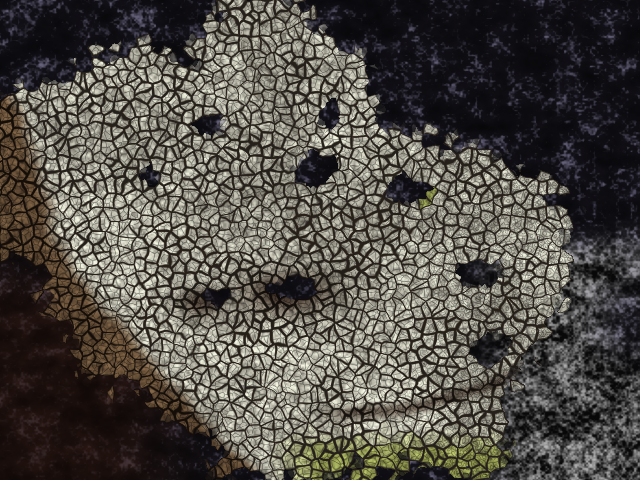
This texture is drawn by a Shadertoy shader. Its source:

```glsl
const int OUTLINE_COUNT = 19;
const vec2 OUTLINE[OUTLINE_COUNT] = vec2[OUTLINE_COUNT](
    vec2(-0.05, 0.76), vec2(0.05, 0.82), vec2(0.25, 0.91), vec2(0.40, 0.89),
    vec2(0.45, 1.03), vec2(0.57, 1.01), vec2(0.74, 0.89), vec2(0.81, 0.72),
    vec2(0.95, 0.70), vec2(1.09, 0.65), vec2(1.19, 0.54), vec2(1.16, 0.36),
    vec2(1.08, 0.22), vec2(1.04, 0.02), vec2(0.50, 0.01), vec2(0.26, 0.20),
    vec2(0.17, 0.22), vec2(0.11, 0.38), vec2(-0.05, 0.57));

// Bare pockets: centre and radii
const int POCKET_COUNT = 9;
const vec4 POCKETS[POCKET_COUNT] = vec4[POCKET_COUNT](
    vec4(0.65, 0.65, 0.050, 0.038), vec4(0.61, 0.40, 0.055, 0.030),
    vec4(0.45, 0.38, 0.032, 0.020), vec4(0.43, 0.74, 0.035, 0.025),
    vec4(0.69, 0.77, 0.025, 0.040), vec4(1.02, 0.27, 0.040, 0.025),
    vec4(1.00, 0.43, 0.035, 0.025), vec4(0.85, 0.61, 0.050, 0.030),
    vec4(0.31, 0.64, 0.018, 0.030));

float hash(vec2 p) {
    return fract(sin(dot(p, vec2(127.1, 311.7))) * 43758.5453);
}

vec2 hash2(vec2 p) {
    return vec2(hash(p), hash(p + 57.3));
}

float noise(vec2 p) {
    vec2 i = floor(p), f = fract(p);
    f = f * f * (3.0 - 2.0 * f);
    return mix(mix(hash(i), hash(i + vec2(1, 0)), f.x),
               mix(hash(i + vec2(0, 1)), hash(i + vec2(1, 1)), f.x), f.y);
}

float fbm(vec2 p) {
    float sum = 0.0, amp = 0.5;
    for (int i = 0; i < 4; i++) {
        sum += amp * noise(p);
        p = mat2(1.6, 1.2, -1.2, 1.6) * p + 7.1;
        amp *= 0.5;
    }
    return sum / 0.9375;
}

// Cell centre (xy), distance to border (z), distance to centre (w)
vec4 cells(vec2 p) {
    vec2 base = floor(p), nearest = vec2(0);
    float best = 9.0, border = 9.0;
    for (int k = 0; k < 9; k++) {
        vec2 g = base + vec2(k % 3 - 1, k / 3 - 1);
        vec2 r = g + hash2(g) - p;
        if (dot(r, r) < best) { best = dot(r, r); nearest = r; }
    }
    for (int k = 0; k < 25; k++) {
        vec2 g = base + vec2(k % 5 - 2, k / 5 - 2);
        vec2 r = g + hash2(g) - p, d = r - nearest;
        if (dot(d, d) > 1e-4) border = min(border, dot(0.5 * (r + nearest), normalize(d)));
    }
    return vec4(p + nearest, border, sqrt(best));
}

// Signed distance to the outline, negative inside
float outlineDistance(vec2 p) {
    float d = 9.0, side = 1.0;
    for (int i = 0, j = OUTLINE_COUNT - 1; i < OUTLINE_COUNT; j = i, i++) {
        vec2 e = OUTLINE[j] - OUTLINE[i], w = p - OUTLINE[i];
        d = min(d, length(w - e * clamp(dot(w, e) / dot(e, e), 0.0, 1.0)));
        bvec3 c = bvec3(p.y >= OUTLINE[i].y, p.y < OUTLINE[j].y, e.x * w.y > e.y * w.x);
        if (all(c) || all(not(c))) side = -side;
    }
    return side * d;
}

float blob(vec2 p, vec2 centre, vec2 radii) {
    vec2 q = (p - centre) / radii;
    return exp(-dot(q, q));
}

float pocketMask(vec2 p) {
    float m = 0.0;
    for (int i = 0; i < POCKET_COUNT; i++)
        m = max(m, blob(p, POCKETS[i].xy, POCKETS[i].zw));
    return m;
}

vec3 rockColor(vec2 p, float grain) {
    float sun = smoothstep(0.94, 1.12, p.x) * smoothstep(0.60, 0.46, p.y + 0.1 * fbm(p * 9.0));
    sun *= 1.0 - 0.9 * blob(p, vec2(1.32, 0.33), vec2(0.09, 0.10));
    float patches = fbm(p * vec2(22.0, 30.0));
    float fleck = smoothstep(0.50, 0.85, 0.5 * patches + 0.5 * grain);
    float warm = smoothstep(0.5, 0.2, p.x) * smoothstep(0.6, 0.3, p.y);
    vec3 shade = mix(vec3(0.055, 0.05, 0.07), vec3(0.10, 0.055, 0.045), warm);
    shade = shade * (0.4 + 1.3 * patches) + fleck * vec3(0.32, 0.31, 0.38) * (1.0 - 0.7 * warm);
    vec3 lit = vec3(0.68, 0.68, 0.68) * smoothstep(0.28, 0.82, 0.5 * patches + 0.5 * grain);
    return mix(shade, lit + 0.03, sun);
}

vec3 lichenColor(vec2 p, vec2 centre, float grain, float tint) {
    float tone = 0.72 + 0.85 * (grain - 0.5) + 0.16 * (tint - 0.5) + 0.55 * (fbm(p * 7.0) - 0.5);
    vec3 color = mix(vec3(0.30, 0.28, 0.25), vec3(0.90, 0.90, 0.83), clamp(tone, 0.0, 1.1));
    float green = smoothstep(0.11, 0.05, centre.y) * smoothstep(0.55, 0.68, centre.x);
    green = max(green, step(0.45, blob(centre, vec2(0.87, 0.60), vec2(0.03, 0.02))));
    return mix(color, color * vec3(0.82, 0.87, 0.50), green);
}

void mainImage(out vec4 fragColor, in vec2 fragCoord) {
    vec2 p = fragCoord / iResolution.y;
    vec2 warp = vec2(noise(p * 55.0), noise(p * 55.0 + 31.0)) - 0.5;
    vec2 q = p + 0.009 * warp;
    const float COARSE = 42.0, FINE = 82.0;
    vec4 plate = cells(q * COARSE), granule = cells(q * FINE + 13.0);
    vec2 centre = plate.xy / COARSE, small = (granule.xy - 13.0) / FINE;
    float grain = 0.6 * noise(p * 130.0) + 0.4 * noise(p * 260.0 + 9.0);
    float tint = hash(floor(plate.xy * 8.0 + 0.5));

    // Whole plates and granules stay or drop out along the ragged rim
    vec2 site = mix(centre, small, 0.5);
    float rim = outlineDistance(site) + 0.09 * (fbm(site * 14.0) - 0.5) + 0.05 * (tint - 0.5);
    float thin = smoothstep(0.78, 1.1, site.x) * 0.18;
    float bare = pocketMask(site) + 0.7 * (fbm(site * 24.0 + 4.0) - 0.5) + thin;
    float cover = smoothstep(0.006, -0.006, rim) * smoothstep(0.50, 0.40, bare);

    // Cracks of uneven width, with rimmed discs on the right
    float width = 0.03 + 0.09 * noise(p * 16.0);
    float body = smoothstep(width - 0.05, width + 0.08, plate.z);
    float seam = smoothstep(0.0, 0.16, granule.z);
    float ring = smoothstep(0.13, 0.0, abs(granule.w - 0.25)) * smoothstep(0.75, 1.0, p.x);
    vec3 lichen = lichenColor(p, centre, grain, tint);
    lichen *= mix(0.66, 1.0, seam) * (1.0 - 0.30 * ring);
    lichen = mix(vec3(0.15, 0.125, 0.10), lichen, body);

    // Sunlight ends at the left flank; hollows and the lower ridge are shaded
    float flank = max(0.03 + 0.32 * (0.8 - p.y), 0.15 + 0.925 * (0.43 - p.y));
    float sun = smoothstep(-0.025, 0.02, p.x - flank + 0.05 * (fbm(p * 12.0) - 0.5));
    lichen *= mix(vec3(0.54, 0.42, 0.32), vec3(1.0), sun);
    float hollow = blob(p, vec2(0.60, 0.39), vec2(0.095, 0.045));
    hollow = max(hollow, 0.8 * blob(p, vec2(0.42, 0.37), vec2(0.05, 0.03)));
    float ridge = 0.14 + 0.6 * pow(max(p.x - 0.7, 0.0), 2.0) + 0.03 * (fbm(p * 10.0) - 0.5);
    hollow = max(hollow, 0.7 * smoothstep(0.025, 0.0, abs(p.y - ridge)) * smoothstep(0.62, 0.75, p.x));
    lichen *= mix(vec3(1.0), vec3(0.32, 0.24, 0.20), hollow);

    vec3 color = mix(rockColor(p, grain), lichen, cover);
    fragColor = vec4(clamp(color, 0.0, 1.0), 1.0);
}
```
